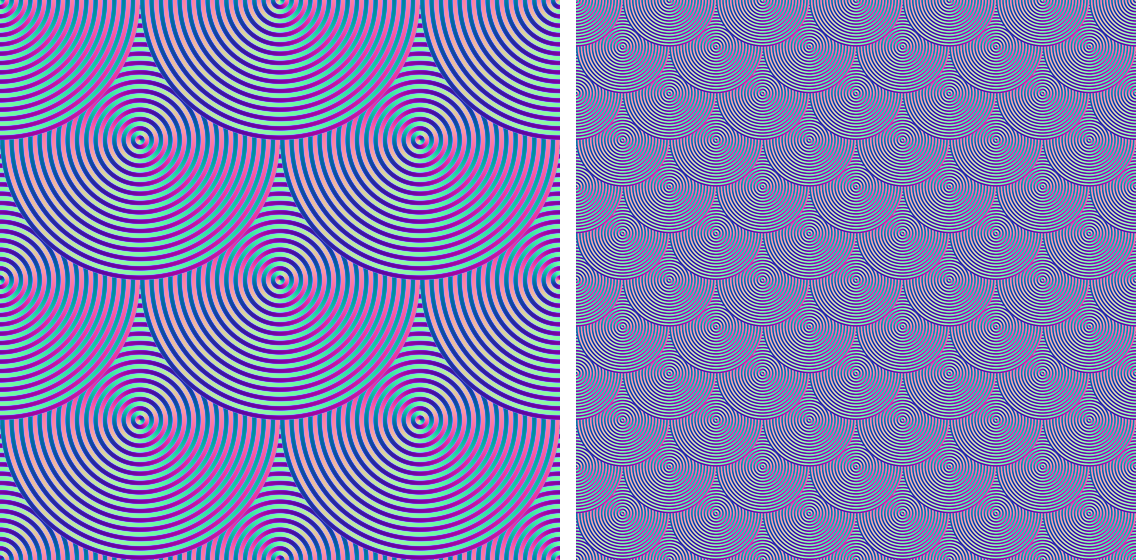
Left, the tile; right, the same tile 3 across and 3 down.
Reproduce this pattern procedurally as a WebGL 2 fragment shader.

```glsl
#version 300 es
precision highp float;
// Overlapping round scales in staggered rows, each engraved with concentric ripples.
// Each ripple's surface normal is shown as colour: x in red, y in green, z in blue.
// Every scale covers the row below it; whole repeats make the canvas tile.

uniform vec2 u_resolution;
out vec4 fragColor;

const float TAU = 6.2831853;
const float REPEATS = 2.0;          // scales across, and pairs of rows up
const float RINGS = 15.0;           // ripples from centre to rim
const float RIPPLE_SLOPE = 4.7;     // steepest slope of a ripple
const float EDGE_SOFTNESS = 0.7;    // half width of the rim blend, in pixels

// Vector from the nearest scale centre of a row; odd rows shift by one radius.
vec2 fromCentre(vec2 p, float row) {
    return vec2(mod(p.x - row + 1.0, 2.0) - 1.0, p.y - row);
}

// Normal of the radial cosine ripple, packed into 0..1.
vec3 rippleColour(vec2 offset) {
    float radius = length(offset);
    vec2 outward = offset / max(radius, 1e-4);
    float slope = -RIPPLE_SLOPE * sin(TAU * RINGS * radius);
    return 0.5 + 0.5 * normalize(vec3(outward * slope, 1.0));
}

void main() {
    // One unit is one scale radius, which is also the row spacing.
    float radiiAcross = 2.0 * REPEATS;
    vec2 p = gl_FragCoord.xy / u_resolution * radiiAcross;
    float pixel = radiiAcross / min(u_resolution.x, u_resolution.y);

    // Only the rows just below and just above can be visible here.
    float lowerRow = floor(p.y);
    vec2 lower = fromCentre(p, lowerRow);
    vec2 upper = fromCentre(p, lowerRow + 1.0);

    // The upper scale lies on top, with a smooth rim.
    float soft = EDGE_SOFTNESS * pixel;
    float cover = 1.0 - smoothstep(-soft, soft, length(upper) - 1.0);
    vec3 colour = mix(rippleColour(lower), rippleColour(upper), cover);
    fragColor = vec4(colour, 1.0);
}
```
